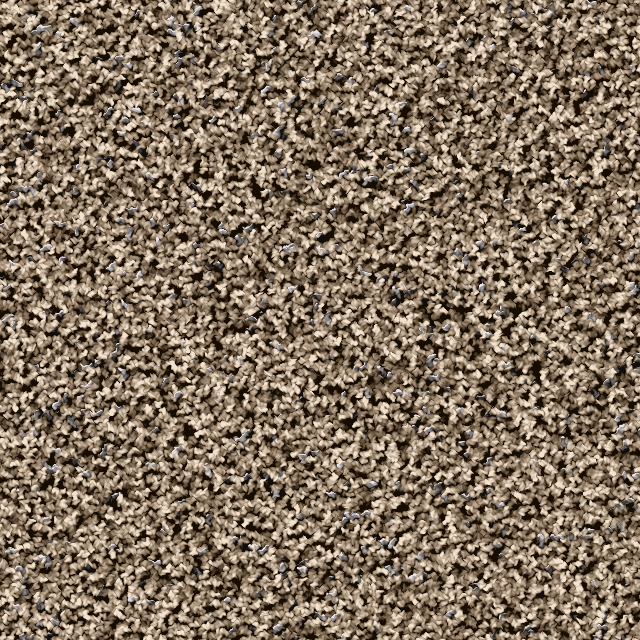
This texture is drawn by a three.js fragment shader. Its source:

```glsl
#define GRID 62.0          // tuft cells across the canvas
#define TUFT_RADIUS 0.38   // in cells
#define TUFT_HALF 0.27     // half length of the tuft spine, in cells
#define BEND 0.7           // strongest curl of a tuft
#define BLEND 16.0         // sharpness of the overlaps
#define RELIEF 1.32        // contrast from pile depth
#define DEPTH_BIAS 0.28    // darkening of the whole pile
#define SHADOW 0.65        // strength of cast shadows
#define FLECK_SHARE 0.06   // share of slate tufts
#define LIGHT vec2(-0.37, 0.93)
#define DEEP_BROWN vec3(0.14, 0.10, 0.05)
#define PALE_SAND vec3(0.90, 0.84, 0.76)

varying vec2 vUv;

vec4 hash4(vec2 cell, float seed) {
  vec4 p = fract(vec4(cell, seed, cell.x) * vec4(0.1031, 0.1030, 0.0973, 0.1099));
  p += dot(p, p.wzxy + 33.33);
  return fract((p.xxyz + p.yzzw) * p.zywx);
}

// One curled, twisted yarn end: height, tone detail, fleck amount
vec3 tuft(vec2 offset, vec4 shape, vec4 look) {
  float angle = 6.2832 * shape.z;
  float c = cos(angle), s = sin(angle);
  vec2 q = vec2(c * offset.x + s * offset.y, c * offset.y - s * offset.x);
  q.y += BEND * (2.0 * shape.w - 1.0) * (q.x * q.x - 0.1);

  // The plied strands also notch the outline
  float twist = sin(12.0 * q.x + 8.0 * q.y + 6.2832 * look.y);
  float halfLength = TUFT_HALF * mix(0.4, 1.7, look.x);
  float radius = TUFT_RADIUS * mix(0.75, 1.15, look.y) * (1.0 + 0.12 * twist);
  vec2 a = vec2(q.x - clamp(q.x, -halfLength, halfLength), q.y) / radius;
  float dome = sqrt(max(0.0, 1.0 - dot(a, a)));
  float height = dome * (0.42 + 0.55 * look.z + 0.35 * q.x);

  // Side light and a shade of its own
  vec2 normal = vec2(c * a.x - s * a.y, s * a.x + c * a.y);
  float lit = dot(normal, LIGHT);
  float shade = fract(look.z * 7.0) - 0.5;
  float tone = 0.17 * lit + 0.10 * twist + 0.20 * shade;

  // Slate tufts are dark with a small bright glint
  float fleck = step(1.0 - FLECK_SHARE, look.w);
  float glint = smoothstep(0.2, 0.5, lit) * smoothstep(0.5, 0.8, dome);
  tone += fleck * (0.8 * glint - 0.3);
  return vec3(height, tone, fleck);
}

// Soft depth test over all tufts near a point
vec3 pile(vec2 p) {
  vec2 home = floor(p);
  vec3 sum = vec3(0.0);
  float total = 1.0;
  for (int layer = 0; layer < 3; layer++) {
    float seed = 17.0 * float(layer) + 3.0;
    for (int y = -2; y <= 2; y++) {
      for (int x = -2; x <= 2; x++) {
        vec2 cell = home + vec2(float(x), float(y));
        vec4 shape = hash4(cell, seed);
        vec4 look = hash4(cell, seed + 71.0);
        vec3 t = tuft(p - cell - shape.xy, shape, look);
        float weight = exp(BLEND * t.x) - 1.0;
        sum += weight * t;
        total += weight;
      }
    }
  }
  return sum / total;
}

// Layered sines that make the outlines uneven
vec2 fray(vec2 p) {
  return 0.06 * sin(6.3 * p.yx + 2.0 * sin(2.7 * p)) + 0.03 * sin(11.0 * p.yx + 5.0 * p);
}

// Sand ramp, warmer in the middle than at its ends
vec3 yarnColor(float tone) {
  float middle = 4.0 * max(0.0, tone * (1.0 - tone));
  return mix(DEEP_BROWN, PALE_SAND, tone) - vec3(0.0, 0.032, 0.055) * middle;
}

void main() {
  vec2 p = vUv * GRID;
  p += fray(p);
  vec3 here = pile(p);
  float blocker = pile(p + 0.35 * LIGHT).x;

  float tone = RELIEF * here.x - DEPTH_BIAS + here.y;
  tone -= SHADOW * max(0.0, blocker - here.x);
  tone = clamp(tone, -0.07, 1.07);

  vec3 color = yarnColor(tone);
  vec3 slate = dot(color, vec3(0.3, 0.6, 0.1)) * vec3(1.0, 0.98, 1.01);
  color = mix(color, slate, 0.85 * here.z);
  gl_FragColor = vec4(clamp(color, 0.0, 1.0), 1.0);
}
```
